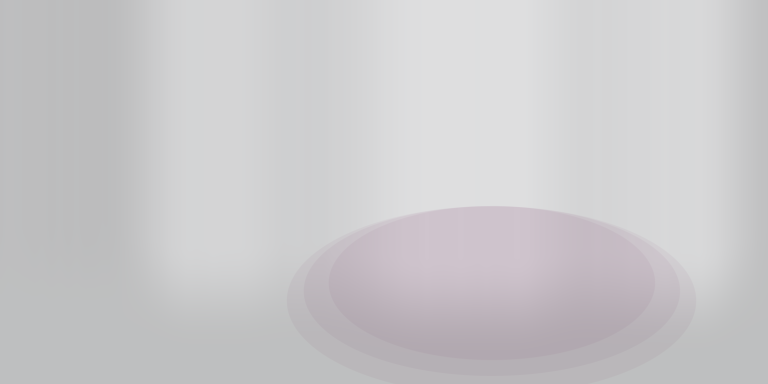
Write a WebGL 1 fragment shader that draws this background.

```glsl
precision highp float;
// Soft grey light columns fading to a floor, with three nested mauve ellipses.
uniform vec2 u_resolution;

// Canvas spans 2 units across and 1 unit up.
const vec2 CANVAS = vec2(2.0, 1.0);

// Backdrop
const float WALL_SHADE = 0.737;
const float LIGHT_RANGE = 0.135;
const vec3 WALL_TINT = vec3(0.0, 0.001, 0.005);
const vec3 FLOOR_COLOR = vec3(0.747, 0.750, 0.752);
const float FADE_LOW = 0.07;
const float FADE_HIGH = 0.33;
const float FADE_BEND = 0.10;
const float STREAK_COUNT = 90.0;
const float STREAK_AMOUNT = 0.004;

// Ellipses, from outer to inner
const vec2 OUTER_CENTER = vec2(1.280, 0.217);
const vec2 OUTER_RADIUS = vec2(0.533, 0.246);
const vec2 MIDDLE_CENTER = vec2(1.281, 0.242);
const vec2 MIDDLE_RADIUS = vec2(0.490, 0.221);
const vec2 INNER_CENTER = vec2(1.281, 0.263);
const vec2 INNER_RADIUS = vec2(0.425, 0.2005);
const vec3 GLASS_TINT = vec3(0.976, 0.958, 0.971);

float hash(float n) {
  n = fract(n * 0.1031);
  n *= n + 33.33;
  return fract(n * (n + n));
}

float noise(float x) {
  float cell = floor(x);
  return mix(hash(cell), hash(cell + 1.0), smoothstep(0.0, 1.0, fract(x)));
}

// Brightness across the wall: each step brightens or dims what lies to its right.
float columnShade(float x) {
  float shade = WALL_SHADE + 0.006 * (1.0 - smoothstep(0.0, 0.2, x));
  shade += 0.093 * smoothstep(0.27, 0.50, x);
  shade -= 0.022 * smoothstep(0.62, 0.76, x);
  shade += 0.062 * smoothstep(0.80, 1.12, x);
  shade -= 0.038 * smoothstep(1.34, 1.52, x);
  shade += 0.012 * smoothstep(1.54, 1.75, x);
  shade -= 0.095 * smoothstep(1.82, 2.02, x);
  return shade;
}

vec3 backdrop(vec2 p) {
  float shade = columnShade(p.x);
  float light = clamp((shade - WALL_SHADE) / LIGHT_RANGE, 0.0, 1.0);
  float streak = STREAK_AMOUNT * (noise(p.x * STREAK_COUNT * 0.5) - 0.5);
  vec3 wall = vec3(shade + streak) + WALL_TINT;
  // Dim columns dissolve into the floor sooner than bright ones.
  float height = p.y - FADE_BEND * (1.0 - light);
  return mix(FLOOR_COLOR, wall, smoothstep(FADE_LOW, FADE_HIGH, height));
}

// Antialiased coverage of an ellipse, using a first-order distance.
float ellipseMask(vec2 p, vec2 center, vec2 radius, float pixel) {
  vec2 q = (p - center) / radius;
  float k = length(q);
  float slope = max(length(q / radius), 0.001);
  float dist = k * (k - 1.0) / slope;
  return 1.0 - smoothstep(-pixel, pixel, dist);
}

void main() {
  vec2 p = gl_FragCoord.xy / u_resolution * CANVAS;
  float pixel = 0.75 / u_resolution.y;
  vec3 color = backdrop(p);

  // Each layer filters the light beneath it.
  float layers = ellipseMask(p, OUTER_CENTER, OUTER_RADIUS, pixel)
               + ellipseMask(p, MIDDLE_CENTER, MIDDLE_RADIUS, pixel)
               + ellipseMask(p, INNER_CENTER, INNER_RADIUS, pixel);
  color *= pow(GLASS_TINT, vec3(layers));

  gl_FragColor = vec4(color, 1.0);
}
```
